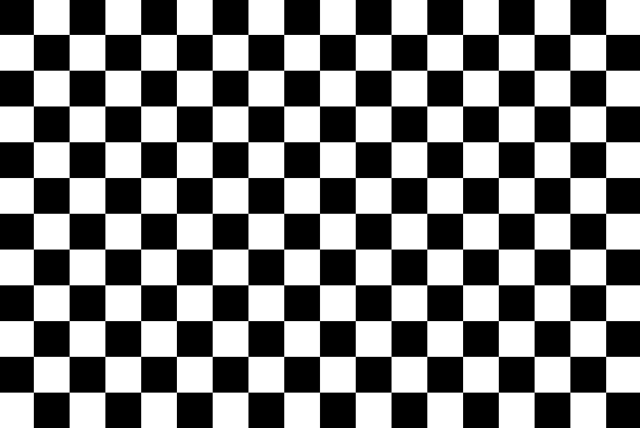
Reproduce this pattern procedurally as a Shadertoy shader.

```glsl
// A plain black and white checkerboard, 18 cells across and 12 down.
// The grid is centred, so the outer cells are cropped slightly.
// Each axis is a smoothed square wave; their product gives the checks.

#define CELL_SIZE 0.08357              // side of a cell, in canvas heights
#define GRID_CENTRE vec2(0.5, 0.5005)  // a grid crossing, in canvas fractions
#define EDGE_PIXELS 0.55               // half width of the smoothed edge
#define DARK vec3(0.0)
#define LIGHT vec3(1.0)

// Square wave per axis: +1 in even cells, -1 in odd cells, soft at the edges
vec2 squareWave(vec2 p, float softness) {
    vec2 nearestEdge = floor(p + 0.5);
    vec2 direction = 1.0 - 2.0 * mod(nearestEdge, 2.0);
    return direction * clamp((p - nearestEdge) / softness, -1.0, 1.0);
}

void mainImage(out vec4 fragColor, in vec2 fragCoord) {
    // Cell coordinates, square at any canvas size
    float cellPixels = CELL_SIZE * iResolution.y;
    vec2 p = (fragCoord - GRID_CENTRE * iResolution.xy) / cellPixels;

    // Cells whose column and row sum is even are dark
    vec2 wave = squareWave(p, EDGE_PIXELS / cellPixels);
    float darkness = 0.5 + 0.5 * wave.x * wave.y;

    fragColor = vec4(mix(LIGHT, DARK, darkness), 1.0);
}
```
